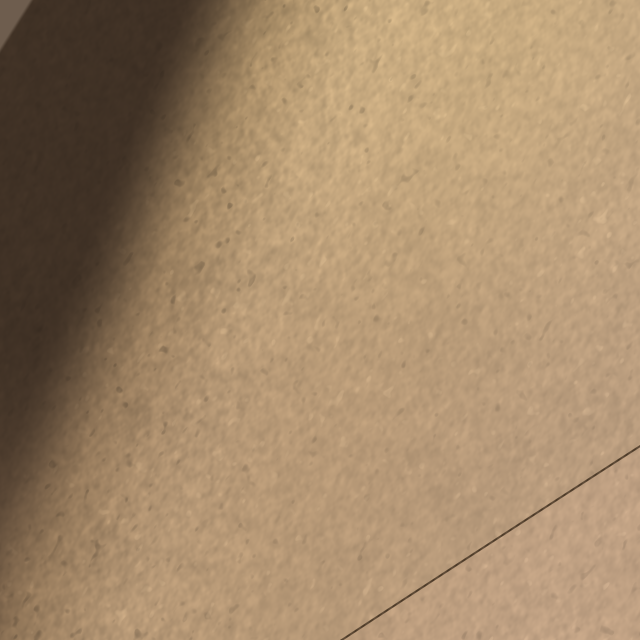
Give the GLSL for this texture, as a WebGL 2 fragment shader.

```glsl
#version 300 es
precision highp float;

uniform vec2 u_resolution;
out vec4 fragColor;

float hash(vec2 p) {
    vec3 q = fract(vec3(p.xyx) * 0.1031);
    q += dot(q, q.yzx + 33.33);
    return fract((q.x + q.y) * q.z);
}

// Smooth value noise in -1..1
float noise(vec2 p) {
    vec2 i = floor(p), f = fract(p);
    f = f * f * (3.0 - 2.0 * f);
    float low = mix(hash(i), hash(i + vec2(1, 0)), f.x);
    float high = mix(hash(i + vec2(0, 1)), hash(i + vec2(1, 1)), f.x);
    return mix(low, high, f.y) * 2.0 - 1.0;
}

vec2 rotate(vec2 p, float angle) {
    float c = cos(angle), s = sin(angle);
    return vec2(c * p.x + s * p.y, c * p.y - s * p.x);
}

// Noise stretched along a direction
float grain(vec2 p, float angle, vec2 scale, float seed) {
    return noise(rotate(p, angle) * scale + seed);
}

// Short fibres in several directions, mostly steep
float fibres(vec2 p) {
    return 0.42 * grain(p, 1.2, vec2(65.0, 125.0), 300.0)
         + 0.36 * grain(p, 0.75, vec2(80.0, 150.0), 500.0)
         + 0.30 * grain(p, 1.75, vec2(90.0, 165.0), 700.0)
         + 0.30 * grain(p, 1.1, vec2(150.0, 250.0), 900.0);
}

// Irregular specks where two noises peak together
float specks(vec2 p, float seed) {
    float peak = grain(p, 1.15, vec2(60.0, 100.0), seed) + 0.6 * grain(p, 0.8, vec2(95.0, 140.0), seed + 170.0);
    return smoothstep(0.75, 1.35, peak);
}

void main() {
    vec2 uv = gl_FragCoord.xy / u_resolution;
    float pixel = 1.0 / min(u_resolution.x, u_resolution.y);

    // Broad warm lighting
    vec3 color = mix(vec3(0.71, 0.592, 0.458), vec3(0.79, 0.675, 0.505),
                     smoothstep(0.3, 1.1, uv.y + 0.12 * uv.x));
    color = mix(color, vec3(0.735, 0.622, 0.51), 0.7 * smoothstep(0.5, 1.1, uv.x - 0.45 * uv.y + 0.2));
    color *= 1.0 + 0.012 * noise(uv * 9.0) + 0.012 * noise(uv * 24.0 + 40.0);

    // Soft diagonal shadow with a long brown falloff
    float edge = uv.x + 0.055 - 0.4 * uv.y + 0.004 * noise(uv * 7.0 + 90.0);
    float lit = smoothstep(-0.07, 0.105, edge);
    color *= mix(vec3(0.82, 0.80, 0.77), vec3(1.0), smoothstep(0.03, 0.27, edge));
    vec3 shade = mix(vec3(0.34, 0.265, 0.20), vec3(0.25, 0.193, 0.145), smoothstep(0.1, 0.5, uv.y));
    color = mix(shade, color, lit);

    // Fibrous relief, strongest under raking light
    float raking = exp(-pow((edge - 0.13) / 0.2, 2.0));
    float relief = fibres(uv);
    color *= 1.0 + mix(0.065, 0.07 + 0.04 * raking, lit) * relief;
    color *= 1.0 - (0.09 + 0.08 * raking) * specks(uv, 1100.0) * mix(0.5, 1.0, lit);
    color += vec3(0.05, 0.046, 0.038) * specks(uv, 1500.0) * lit;

    // Thin seam, paler surface below it
    float seam = (uv.y - 0.65 * (uv.x - 0.534) - 0.012 * (uv.x - 0.534) * (1.0 - uv.x)) * 0.838;
    float below = 1.0 - smoothstep(-pixel, pixel, seam);
    color = mix(color, color * vec3(1.025, 1.02, 1.03), below);
    float beads = 0.82 + 0.08 * cos(uv.x * 520.0);
    float line = 1.0 - smoothstep(0.0005, 0.0009 + 1.1 * pixel, abs(seam));
    color = mix(color, vec3(0.25, 0.185, 0.12), line * beads);

    // Paler corner beyond the shaded panel
    float corner = (uv.x + (1.0 - uv.y) * 0.63 - 0.05) * 0.846;
    float outside = 1.0 - smoothstep(-0.002 - pixel, 0.002 + pixel, corner);
    color = mix(color, vec3(0.43, 0.365, 0.305), outside);

    fragColor = vec4(color, 1.0);
}
```
